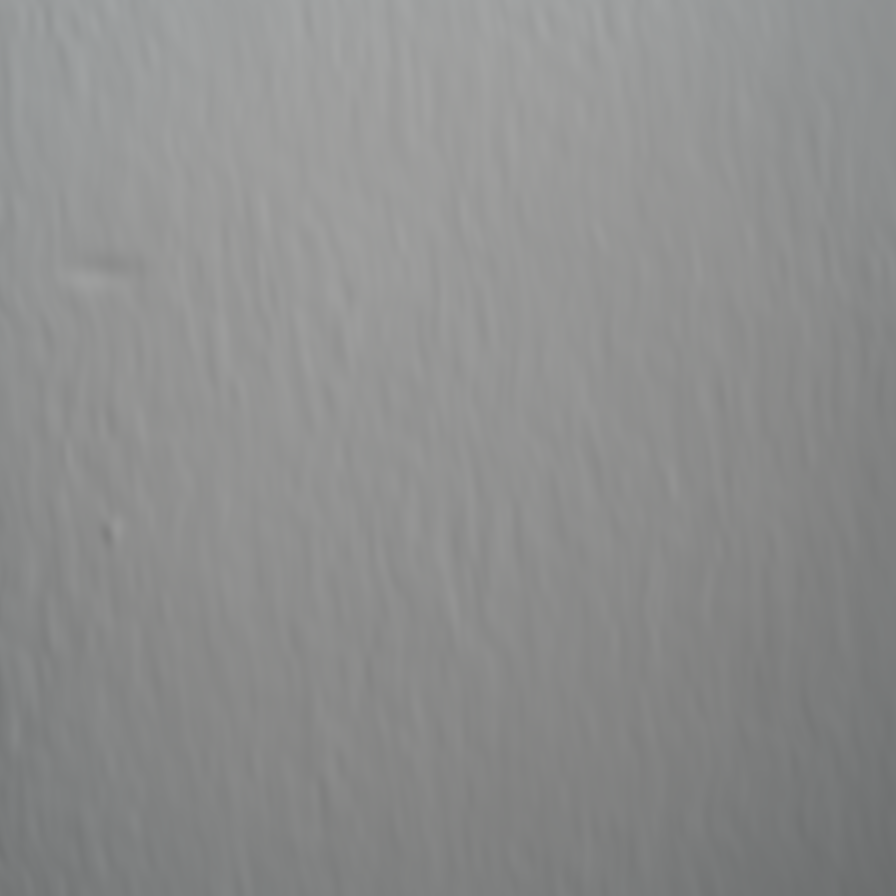
Give the GLSL for this texture, as a three.js fragment shader.

```glsl
varying vec2 vUv;

float hash(vec2 cell) {
  vec3 q = fract(vec3(cell.xyx) * vec3(0.1031, 0.1030, 0.0973));
  q += dot(q, q.yzx + 33.33);
  return fract((q.x + q.y) * q.z);
}

float noise(vec2 p) {
  vec2 cell = floor(p);
  vec2 f = fract(p);
  vec2 w = f * f * f * (f * (f * 6.0 - 15.0) + 10.0);
  float low = mix(hash(cell), hash(cell + vec2(1.0, 0.0)), w.x);
  float high = mix(hash(cell + vec2(0.0, 1.0)), hash(cell + vec2(1.0, 1.0)), w.x);
  return mix(low, high, w.y);
}

// Height of the paint: upright ridges with a slight lean, broken by small lumps
float paintHeight(vec2 p, float lean) {
  float wander = 0.014 * (noise(p * vec2(9.0, 13.0)) - 0.5);
  vec2 q = vec2(p.x + lean * p.y + wander, p.y);
  float ridges = noise(q * vec2(62.0, 14.0) + 7.3);
  float strands = noise(q * vec2(98.0, 29.0) + 31.7);
  float lumps = noise(q * vec2(46.0, 34.0) + 53.1);
  return 0.45 * ridges + 0.3 * strands + 0.38 * lumps;
}

// Side-lit slope of the paint
float paintRelief(vec2 p, vec2 lightStep, float lean) {
  return paintHeight(p - lightStep, lean) - paintHeight(p + lightStep, lean);
}

// Soft bump, bright on the side that faces the light
float bump(vec2 p, vec2 center, vec2 size, vec2 light) {
  vec2 d = (p - center) / size;
  return dot(d, light) * exp(-dot(d, d));
}

// Broad falloff of light: bright upper middle, dim lower right
float wallLight(vec2 p) {
  float vertical = mix(0.498, 0.632, p.y) + 0.05 * p.y * (1.0 - p.y);
  float side = p.x - 0.4;
  return vertical - 0.2 * side * side;
}

void main() {
  vec2 p = vUv;
  vec2 lightStep = vec2(0.0035, 0.0022);

  // Relief is patchy and flattens toward the lower right
  float patches = mix(0.55, 1.35, noise(p * vec2(8.0, 6.0) + 17.0));
  float fade = mix(1.0, 0.62, smoothstep(0.3, 1.3, p.x + 0.5 * (1.0 - p.y)));
  float relief = paintRelief(p, lightStep, 0.1) * patches * fade;

  float shade = wallLight(p) + 0.058 * relief;
  shade += 0.007 * (noise(p * vec2(34.0, 5.0) + 3.0) - 0.5);
  shade += 0.008 * (noise(p * 7.0 + 41.0) - 0.5);

  // Two blemishes on the left
  shade += 0.085 * bump(p, vec2(0.112, 0.696), vec2(0.036, 0.016), vec2(-0.55, -0.83));
  shade += 0.12 * bump(p, vec2(0.125, 0.408), vec2(0.009, 0.014), vec2(0.9, 0.4));

  // Faint cool cast near the side edges
  float cool = smoothstep(0.35, 0.65, length(p - 0.5));
  vec3 tint = mix(vec3(1.0, 1.002, 0.998), vec3(0.99, 1.006, 1.008), cool);
  gl_FragColor = vec4(shade * tint, 1.0);
}
```
